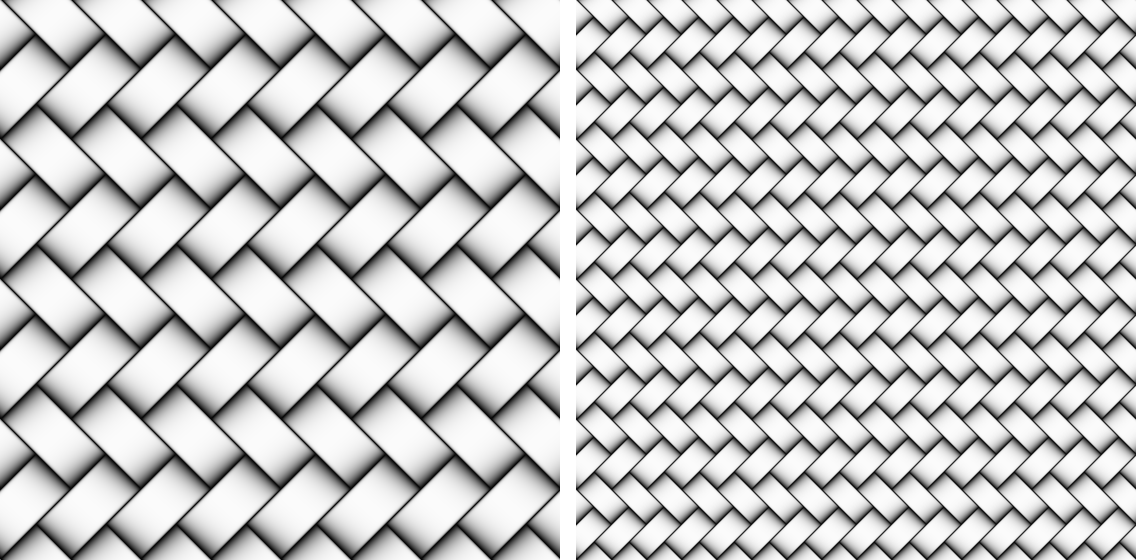
Left: one tile. Right: repeated 2 by 2.
Give the GLSL for this pattern, as a three.js fragment shader.

```glsl
varying vec2 vUv;

const float UNITS = 16.0;              // grid units per canvas side
const vec2 PERIOD = vec2(2.0, 4.0);    // 8 repeats across, 4 up
const vec2 PHASE = vec2(0.53);         // shift of the weave in grid units
const float END_FADE = 0.18;           // reach of the shadow at strip ends
const float END_TILT = 0.25;           // deeper shadow at top and bottom corners
const float SIDE_FADE = 0.02;          // softness of the thin side lines
const float GAP = 0.006;               // half width of the dark seam
const vec3 SHADOW = vec3(0.03);
const vec3 STRIP = vec3(0.99);

// Brightness that rises from 0 at an edge towards 1
float fadeIn(float gap, float reach) {
  return 1.0 - exp(-max(gap - GAP, 0.0) / reach);
}

// Light on one 2:1 strip at 45 degrees; slope is 1 rising, -1 falling
float stripLight(vec2 d, float slope) {
  float along = 0.5 * (d.x + slope * d.y);
  float across = 0.5 * (d.x - slope * d.y);
  float reach = END_FADE * max(1.0 - 2.0 * END_TILT * along * across, 0.3);
  return fadeIn(1.0 - abs(along), reach) * fadeIn(0.5 - abs(across), SIDE_FADE);
}

// Offset to the nearest strip centre of a repeating row
vec2 repeatOffset(vec2 p, vec2 center) {
  return mod(p - center + 0.5 * PERIOD, PERIOD) - 0.5 * PERIOD;
}

void main() {
  vec2 p = vUv * UNITS - PHASE;
  vec2 rising = repeatOffset(p, vec2(0.0, 1.0));
  vec2 falling = repeatOffset(p, vec2(1.0, 3.0));

  // Strips are wider than one period, so include both neighbours
  float light = 0.0;
  for (int i = -1; i <= 1; i++) {
    vec2 shift = vec2(float(i) * PERIOD.x, 0.0);
    light = max(light, stripLight(rising + shift, 1.0));
    light = max(light, stripLight(falling + shift, -1.0));
  }
  gl_FragColor = vec4(mix(SHADOW, STRIP, light), 1.0);
}
```
